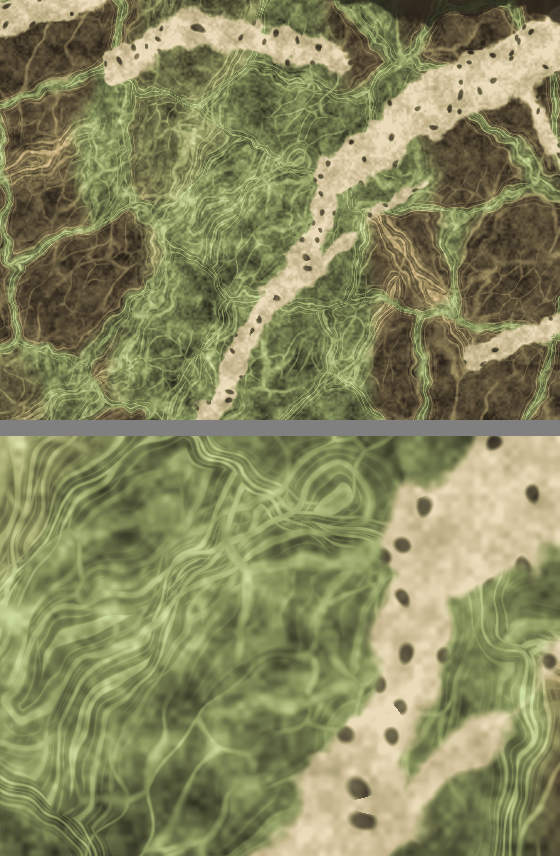
Top, the full canvas; bottom, a detail of the centre.
This texture is drawn by a Shadertoy shader. Its source:

```glsl
const vec3 RAMP[6] = vec3[6](
    vec3(0.16, 0.14, 0.11), vec3(0.32, 0.29, 0.22), vec3(0.45, 0.42, 0.31),
    vec3(0.59, 0.56, 0.40), vec3(0.76, 0.70, 0.54), vec3(0.92, 0.86, 0.73));
const vec3 GREEN_TINT = vec3(0.90, 1.04, 0.90);
const vec3 BROWN_TINT = vec3(1.04, 0.99, 0.93);
const vec2 GRAIN_DIR = vec2(0.50, 0.866);  // main run of the veinlets
const float BLOCK_SCALE = 3.6;
const float WARP = 0.16;
const float BAND_WIDTH = 0.036;
const float STRAND_FREQ = 170.0;
const float PIT_SCALE = 36.0;
const float DARK_TONE = 0.17;
const float GREEN_TONE = 0.37;
const float STRAND_TONE = 0.76;
const float CREAM_TONE = 0.91;

vec2 hash2(vec2 p) {
    vec3 q = fract(p.xyx * vec3(0.1031, 0.1030, 0.0973));
    q += dot(q, q.yzx + 33.33);
    return fract((q.xx + q.yz) * q.zy);
}

float noise(vec2 p) {
    vec2 i = floor(p), f = fract(p);
    f = f * f * (3.0 - 2.0 * f);
    vec2 e = vec2(0.0, 1.0);
    return mix(mix(hash2(i).x, hash2(i + e.yx).x, f.x),
               mix(hash2(i + e.xy).x, hash2(i + e.yy).x, f.x), f.y);
}

float fbm(vec2 p) {
    float sum = 0.0, amp = 0.533;
    for (int i = 0; i < 4; i++) {
        sum += amp * noise(p);
        p = mat2(1.6, 1.2, -1.2, 1.6) * p + 7.3;
        amp *= 0.5;
    }
    return sum;
}

// Cellular noise: x = gap to the cell border, y = cell value, z = distance to centre
vec3 cells(vec2 p) {
    vec2 home = floor(p);
    float near = 9.0, next = 9.0, value = 0.0;
    for (int y = -1; y <= 1; y++)
    for (int x = -1; x <= 1; x++) {
        vec2 cell = home + vec2(x, y);
        vec2 h = hash2(cell);
        float d = distance(p, cell + h);
        if (d < near) { next = near; near = d; value = fract(h.x * 7.0 + h.y * 5.0); }
        else next = min(next, d);
    }
    return vec3(next - near, value, near);
}

float segment(vec2 p, vec2 a, vec2 b) {
    vec2 ab = b - a;
    return distance(p, a + ab * clamp(dot(p - a, ab) / dot(ab, ab), 0.0, 1.0));
}

// Fine threads that run parallel to a vein
float strands(float d, vec2 p) {
    float phase = d * STRAND_FREQ + 9.0 * fbm(p * 8.0);
    float thread = 0.6 * abs(sin(phase)) + 0.4 * abs(sin(phase * 2.3 + 1.0));
    return 1.0 - smoothstep(0.25, 0.95, thread);
}

// Signed distance to the thick pale veins
float creamVeins(vec2 p) {
    float d = segment(p, vec2(0.46, -0.02), vec2(0.70, 0.35)) - 0.026;
    d = min(d, segment(p, vec2(0.70, 0.35), vec2(0.80, 0.58)) - 0.030);
    d = min(d, segment(p, vec2(0.80, 0.58), vec2(1.00, 0.74)) - 0.050);
    d = min(d, segment(p, vec2(1.00, 0.74), vec2(1.36, 0.92)) - 0.062);
    d = min(d, segment(p, vec2(0.70, 0.34), vec2(1.00, 0.58)) - 0.010);
    d = min(d, segment(p, vec2(1.20, 0.82), vec2(1.36, 0.62)) - 0.022);
    d = min(d, segment(p, vec2(-0.02, 0.94), vec2(0.26, 1.02)) - 0.040);
    d = min(d, segment(p, vec2(0.27, 0.82), vec2(0.46, 0.93)) - 0.036);
    d = min(d, segment(p, vec2(0.46, 0.93), vec2(0.80, 0.87)) - 0.028);
    return min(d, segment(p, vec2(1.14, 0.15), vec2(1.36, 0.25)) - 0.026);
}

// Distance to the fibrous green bands
float fibreBands(vec2 p) {
    float d = segment(p, vec2(0.57, 0.92), vec2(0.42, 0.50));
    d = min(d, segment(p, vec2(0.42, 0.50), vec2(0.30, 0.08)));
    d = min(d, segment(p, vec2(-0.02, 0.54), vec2(0.25, 0.70)));
    d = min(d, segment(p, vec2(-0.02, 0.01), vec2(0.32, 0.10)));
    d = min(d, segment(p, vec2(0.46, 0.44), vec2(0.72, 0.62)));
    d = min(d, segment(p, vec2(0.88, 0.50), vec2(1.14, 0.15)));
    return min(d, segment(p, vec2(0.76, 0.06), vec2(0.95, 0.32)));
}

void mainImage(out vec4 fragColor, in vec2 fragCoord) {
    vec2 p = fragCoord / iResolution.y;
    vec2 bend = vec2(fbm(p * 5.0), fbm(p * 5.0 + 17.0)) - 0.5;
    vec2 w = p + WARP * bend + 0.010 * (noise(p * 45.0) - 0.5);
    float rough = fbm(p * 24.0) - 0.5;
    float grain = 0.5 * noise(p * 170.0) + 0.5 * noise(p * 80.0) - 0.5;

    // Dark brown blocks at the sides, mottled green rock between
    vec3 block = cells(w * BLOCK_SCALE);
    float side = smoothstep(0.15, 0.55, abs(w.x - 0.55));
    float dark = smoothstep(0.42, 0.54, 0.55 * block.y + 0.5 * side);
    dark *= smoothstep(0.02, 0.12, block.x);
    float tone = mix(GREEN_TONE, DARK_TONE, dark);
    tone += rough * mix(0.65, 0.35, dark) + grain * mix(0.45, 0.30, dark);

    // Bundles of pale threads along bands and block borders
    float bandDist = fibreBands(w);
    float band = exp(-pow(bandDist / BAND_WIDTH, 2.0));
    float border = 1.0 - smoothstep(0.0, 0.24, block.x);
    float threads = strands(bandDist, w) * band;
    threads = max(threads, strands(block.x * 0.25, w) * border);
    threads = max(threads, 0.75 * strands(w.x * 0.6 - w.y * 0.3, w) * (1.0 - dark) * smoothstep(0.4, 0.65, fbm(p * 6.0 + 4.0)));

    // Net of thin branching veinlets
    vec2 run = vec2(dot(w, GRAIN_DIR), dot(w, vec2(GRAIN_DIR.y, -GRAIN_DIR.x)));
    float net = 1.0 - smoothstep(0.01, 0.13, cells(run * vec2(6.0, 11.0)).x);
    float fineNet = 1.0 - smoothstep(0.01, 0.16, cells(run * vec2(15.0, 26.0) + 5.0).x);
    net *= smoothstep(0.30, 0.60, fbm(p * 9.0 + 2.0));
    fineNet *= smoothstep(0.42, 0.65, fbm(p * 7.0 + 9.0));
    threads = max(threads, max(net, 0.75 * fineNet) * mix(0.95, 0.50, dark));
    tone = mix(tone, STRAND_TONE + rough * 0.4 + grain * 0.4, clamp(threads + 0.3 * band, 0.0, 1.0));

    // Thick cream veins with ragged rims and pits
    float veinDist = creamVeins(p + 0.55 * (w - p)) + 0.045 * rough;
    float cream = 1.0 - smoothstep(-0.006, 0.006, veinDist);
    vec3 pit = cells(p * PIT_SCALE + 4.0 * bend);
    float hole = (1.0 - smoothstep(0.14, 0.32, pit.z)) * step(0.68, pit.y);
    float creamTone = CREAM_TONE + rough * 0.45 + grain * 0.3 - 0.65 * hole;
    tone = mix(tone, creamTone, cream);

    // Shaded crevice near the top right
    float crevice = segment(w, vec2(0.80, 0.99), vec2(1.30, 0.95)) + 0.05 * rough;
    tone *= mix(0.15, 1.0, smoothstep(0.014, 0.030, crevice));

    // Tone to colour
    float level = clamp(tone, 0.0, 1.0) * 5.0;
    int low = min(int(level), 4);
    vec3 color = mix(RAMP[low], RAMP[low + 1], level - float(low));
    vec3 tint = mix(GREEN_TINT, BROWN_TINT, dark);
    color *= mix(tint, vec3(1.0), cream);
    fragColor = vec4(color, 1.0);
}
```
